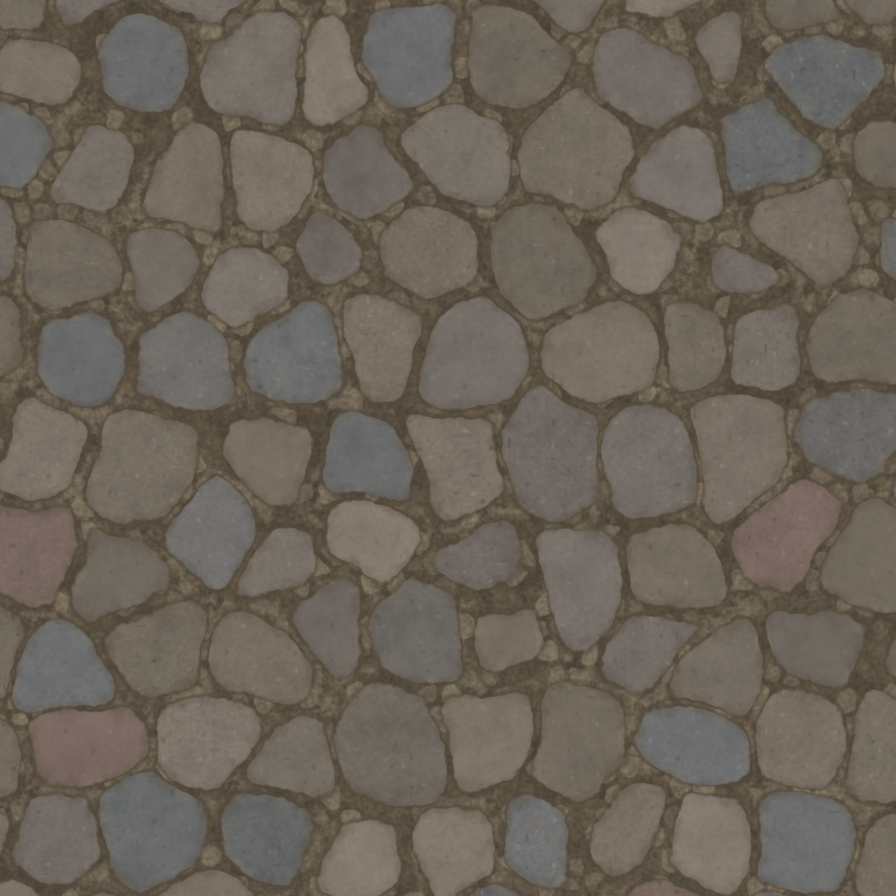
Give the GLSL for this texture, as a WebGL 1 fragment shader.

```glsl
precision highp float;
uniform vec2 u_resolution;

const float STONES_ACROSS = 9.2;
const vec3 GREY = vec3(0.445, 0.42, 0.397);
const vec3 TAN = vec3(0.455, 0.422, 0.375);
const vec3 PALE = vec3(0.505, 0.465, 0.42);
const vec3 SLATE = vec3(0.405, 0.413, 0.417);
const vec3 ROSE = vec3(0.465, 0.395, 0.37);
const vec3 EARTH = vec3(0.365, 0.322, 0.262);
const vec3 DARK_EARTH = vec3(0.315, 0.283, 0.232);
const vec3 MORTAR = vec3(0.465, 0.423, 0.355);

vec2 hash2(vec2 p) {
  vec3 q = fract(vec3(p.xyx) * vec3(0.1031, 0.1030, 0.0973));
  q += dot(q, q.yzx + 33.33);
  return fract((q.xx + q.yz) * q.zy);
}

float gradientDot(vec2 cell, vec2 offset) {
  float angle = 6.2832 * hash2(cell).x;
  return dot(vec2(cos(angle), sin(angle)), offset);
}

float noise(vec2 p) {
  vec2 i = floor(p), f = fract(p);
  vec2 u = f * f * f * (f * (f * 6.0 - 15.0) + 10.0);
  vec2 e = vec2(1.0, 0.0);
  float low = mix(gradientDot(i, f), gradientDot(i + e, f - e), u.x);
  float high = mix(gradientDot(i + e.yx, f - e.yx), gradientDot(i + 1.0, f - 1.0), u.x);
  return 1.4 * mix(low, high, u.y);
}

float fbm(vec2 p) {
  float sum = 0.0, amplitude = 0.5;
  for (int i = 0; i < 4; i++) {
    sum += amplitude * noise(p);
    p = mat2(1.6, 1.2, -1.2, 1.6) * p + 17.3;
    amplitude *= 0.55;
  }
  return sum;
}

// Jittered centre of a cell; odd rows are shifted by half a cell
vec2 centre(vec2 cell) {
  return cell + vec2(0.5 * mod(cell.y, 2.0), 0.0) + 0.16 + 0.68 * hash2(cell + 40.0);
}

// Rounded Voronoi: xy = cell id, z = distance to the border
vec3 cobbles(vec2 p, float sharpness) {
  vec2 base = floor(p), id = base, nearest = vec2(0.0);
  float best = 100.0;
  for (int y = -2; y <= 2; y++) {
    for (int x = -2; x <= 2; x++) {
      vec2 cell = base + vec2(x, y);
      vec2 r = centre(cell) - p;
      if (dot(r, r) < best) {
        best = dot(r, r);
        nearest = r;
        id = cell;
      }
    }
  }
  float sum = 0.0;
  for (int y = -2; y <= 2; y++) {
    for (int x = -2; x <= 2; x++) {
      vec2 cell = id + vec2(x, y);
      vec2 r = centre(cell) - p;
      vec2 across = r - nearest;
      if (dot(across, across) > 0.0001)
        sum += exp(-sharpness * dot(0.5 * (r + nearest), normalize(across)));
    }
  }
  return vec3(id, -log(sum) / sharpness);
}

vec3 stoneColour(vec2 id) {
  vec2 pick = hash2(id + 91.0), tone = hash2(id + 7.0);
  vec3 c = mix(GREY, TAN, smoothstep(0.35, 0.75, pick.x));
  c = mix(c, PALE, 0.85 * smoothstep(0.68, 0.9, pick.y));
  c = mix(c, SLATE, 0.9 * smoothstep(0.3, 0.1, pick.x));
  c = mix(c, ROSE, step(0.965, tone.y));
  return c * mix(0.94, 1.06, tone.x);
}

void main() {
  vec2 uv = gl_FragCoord.xy / min(u_resolution.x, u_resolution.y);
  float pixel = STONES_ACROSS / min(u_resolution.x, u_resolution.y);
  vec2 p = uv * STONES_ACROSS + 20.0;

  // Shared surface detail
  float grain = 0.6 * noise(p * 17.0) + 0.5 * noise(p * 27.0 + 9.0);
  float blotch = fbm(p * 2.6 + 5.0);
  float crust = fbm(p * 7.0 + 31.0);

  // Stones, with bent and slightly chipped outlines
  vec2 warp = 0.13 * vec2(noise(p * 1.5), noise(p * 1.5 + 50.0));
  vec3 cob = cobbles(p + warp, 12.0);
  vec2 size = hash2(cob.xy + 63.0);
  float inset = mix(0.025, 0.075, size.x) + 0.09 * smoothstep(0.8, 1.0, size.y);
  float d = cob.z - inset + 0.022 * noise(p * 6.0) + 0.012 * noise(p * 15.0);

  // Joints: earth, sandy mortar in the wide parts, and small chips
  vec3 joint = mix(EARTH, DARK_EARTH, smoothstep(-0.25, 0.3, blotch));
  float sandy = smoothstep(0.02, -0.07, cob.z + 0.12 * noise(p * 1.3 + 70.0));
  joint = mix(joint, MORTAR, 0.65 * sandy * smoothstep(-0.3, 0.25, crust));
  vec3 chip = cobbles(p * 4.2 + 0.5 * warp, 14.0);
  float chipMask = smoothstep(0.06, 0.16, chip.z) * step(0.55, hash2(chip.xy).x);
  joint = mix(joint, MORTAR * mix(0.88, 1.08, hash2(chip.xy).y), 0.75 * chipMask);
  joint *= 1.0 + 0.16 * grain + 0.18 * crust;
  joint = mix(joint, DARK_EARTH, 0.6 * smoothstep(-0.05, -0.005, d));

  // Stone faces: blotches, earthy dust, worn rim, pale and dark specks
  float rough = mix(0.4, 1.0, hash2(cob.xy + 12.0).x);
  vec3 face = stoneColour(cob.xy) * (1.0 + 0.11 * blotch + 0.1 * rough * crust);
  face = mix(face, TAN * 0.95, 0.55 * rough * smoothstep(0.05, 0.4, crust + 0.3 * blotch));
  face *= 1.0 + 0.065 * rough * grain;
  face = mix(face, EARTH, 0.35 * smoothstep(0.09, 0.0, d + 0.05 * crust));
  face += 0.025 * smoothstep(0.035, 0.015, abs(d - 0.03)) * smoothstep(-0.1, 0.3, blotch);
  float speck = noise(p * 11.0 + 80.0);
  face += 0.05 * rough * smoothstep(0.55, 0.75, speck);
  face -= 0.05 * rough * smoothstep(0.55, 0.75, -speck);

  float soft = max(0.014, pixel);
  gl_FragColor = vec4(mix(joint, face, smoothstep(-soft, soft, d)), 1.0);
}
```
